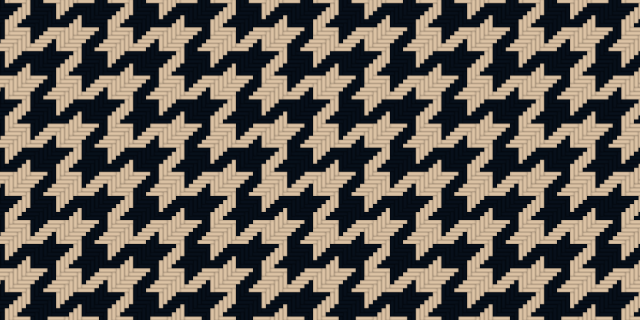
A Shadertoy shader for this pattern:

```glsl
// Two-colour houndstooth cloth woven in a four-over-four twill with rounded threads.

const vec2  THREAD_PITCH  = vec2(0.01338, 0.01255); // warp and weft spacing, canvas heights
const vec2  THREAD_OFFSET = vec2(7.1, 12.9);        // weave origin, in threads
const float COLOUR_BAND   = 6.0;                    // threads of one colour in a row
const float FLOAT_LENGTH  = 4.0;                    // threads passed over at once
const float TWILL_PHASE   = 3.0;
const float ROUNDNESS     = 0.6;
const float END_DIM       = 0.10;
const vec3  DARK_GROOVE   = vec3(0.005, 0.022, 0.045);
const vec3  DARK_CREST    = vec3(0.028, 0.062, 0.105);
const vec3  LIGHT_GROOVE  = vec3(0.62, 0.54, 0.45);
const vec3  LIGHT_CREST   = vec3(0.87, 0.77, 0.65);
const int   SAMPLES       = 4;                      // per axis, for edge smoothing
const float PI            = 3.14159265;

// 0 for a dark thread, 1 for a light one
float threadColour(float index) {
    return step(COLOUR_BAND, mod(index, 2.0 * COLOUR_BAND));
}

vec3 weave(vec2 p) {
    vec2 thread = p / THREAD_PITCH - THREAD_OFFSET;
    vec2 cell = floor(thread);
    vec2 local = thread - cell;

    // The twill diagonal decides which thread lies on top
    float twill = mod(cell.x - cell.y + TWILL_PHASE, 2.0 * FLOAT_LENGTH);
    bool warpOnTop = twill < FLOAT_LENGTH;
    float isLight = threadColour(warpOnTop ? cell.x : cell.y);

    // Position across the thread and along its visible float
    float across = warpOnTop ? local.x : 1.0 - local.y;
    float along = warpOnTop ? twill + 1.0 - local.y
                            : twill - FLOAT_LENGTH + local.x;

    // Rounded thread, dipping slightly at both ends
    float crest = pow(max(sin(PI * across), 0.0), ROUNDNESS);
    float endDistance = min(along, FLOAT_LENGTH - along);
    float dip = 1.0 - END_DIM * (1.0 - smoothstep(0.0, 0.5, endDistance));

    vec3 groove = mix(DARK_GROOVE, LIGHT_GROOVE, isLight);
    vec3 top = mix(DARK_CREST, LIGHT_CREST, isLight);
    return mix(groove, top, crest) * dip;
}

void mainImage(out vec4 fragColor, in vec2 fragCoord) {
    // Average a grid of samples inside the pixel
    vec3 colour = vec3(0.0);
    for (int y = 0; y < SAMPLES; y++) {
        for (int x = 0; x < SAMPLES; x++) {
            vec2 jitter = (vec2(x, y) + 0.5) / float(SAMPLES) - 0.5;
            colour += weave((fragCoord + jitter) / iResolution.y);
        }
    }
    fragColor = vec4(colour / float(SAMPLES * SAMPLES), 1.0);
}
```
